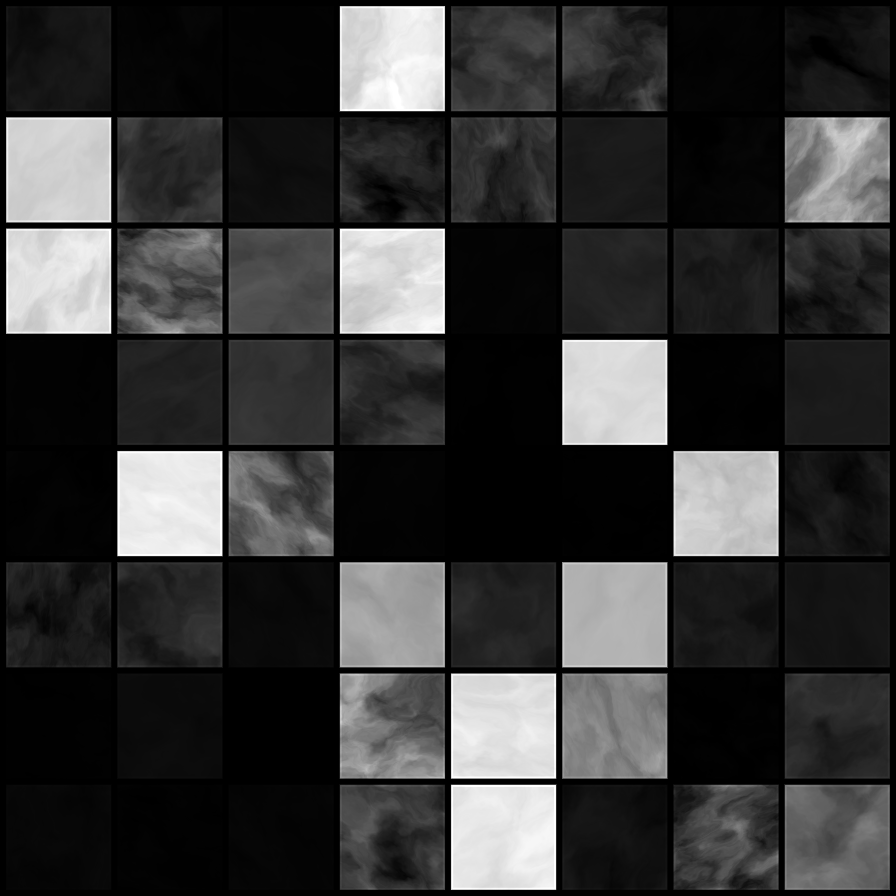
A WebGL 2 fragment shader for this pattern:

```glsl
#version 300 es
precision highp float;
// An 8 by 8 board of square grey tiles on black, split by thin gutters.
// A shuffle of the tile number gives each tile its tone; warped fractal
// noise clouds it by a varying amount, and a thin rim lights its edge.

uniform vec2 u_resolution;
out vec4 fragColor;

const float TILES = 8.0;
const float GUTTER = 0.0069;

float hash(vec2 p) {
    uvec2 q = uvec2(ivec2(p)) * uvec2(1597u, 3571u);
    uint n = (q.x ^ q.y) * 2909u;
    n = (n ^ (n >> 15u)) * 73939u;
    n = (n ^ (n >> 13u)) * 51787u;
    return float((n ^ (n >> 16u)) & 65535u) / 65535.0;
}

float valueNoise(vec2 p) {
    vec2 i = floor(p), f = fract(p);
    f = f * f * (3.0 - 2.0 * f);
    return mix(mix(hash(i), hash(i + vec2(1, 0)), f.x),
               mix(hash(i + vec2(0, 1)), hash(i + vec2(1, 1)), f.x), f.y);
}

float fbm(vec2 p) {
    float sum = 0.0, gain = 0.5;
    for (int i = 0; i < 5; i++) {
        sum += gain * valueNoise(p);
        p = mat2(1.6, 1.2, -1.2, 1.6) * p + 17.3;
        gain *= 0.5;
    }
    return sum / 0.97;
}

// Reversible 6-bit scramble: every tile gets a different rank in 0..1
float tileRank(vec2 cell) {
    uint n = uint(cell.x + TILES * cell.y);
    for (int i = 0; i < 4; i++) {
        n = (n * 37u + 11u) & 63u;
        n ^= n >> 3u;
    }
    return (float(n) + 0.5) / 64.0;
}

// Piecewise ramp: mostly black and charcoal, few mid greys, some near white
float toneCurve(float t) {
    float tone = mix(0.0, 0.015, clamp(t / 0.25, 0.0, 1.0));
    tone = mix(tone, 0.07, clamp((t - 0.25) / 0.12, 0.0, 1.0));
    tone = mix(tone, 0.18, clamp((t - 0.37) / 0.29, 0.0, 1.0));
    tone = mix(tone, 0.36, clamp((t - 0.66) / 0.11, 0.0, 1.0));
    tone = mix(tone, 0.60, clamp((t - 0.77) / 0.06, 0.0, 1.0));
    tone = mix(tone, 0.82, clamp((t - 0.83) / 0.05, 0.0, 1.0));
    return mix(tone, 0.93, clamp((t - 0.88) / 0.12, 0.0, 1.0));
}

void main() {
    vec2 uv = gl_FragCoord.xy / u_resolution;
    float pixel = 1.0 / min(u_resolution.x, u_resolution.y);

    // Tile grid, with a full gutter around the outside
    float pitch = (1.0 - GUTTER) / TILES;
    vec2 grid = (uv - 0.5 * GUTTER) / pitch;
    vec2 cell = clamp(floor(grid), 0.0, TILES - 1.0);
    vec2 local = grid - cell - 0.5;
    float inside = 0.5 * (pitch - GUTTER) - pitch * max(abs(local.x), abs(local.y));

    // Clouds, turned and stretched differently in each tile
    float angle = 6.2832 * hash(cell + 40.0);
    vec2 q = mat2(cos(angle), sin(angle), -sin(angle), cos(angle)) * local;
    q = q * vec2(2.6, mix(2.8, 5.0, hash(cell + 90.0))) + 20.0 * cell + 50.0;
    vec2 warp = vec2(fbm(q + 7.1), fbm(q + 31.7)) - 0.5;
    float cloud = 2.0 * fbm(q + 1.6 * warp) - 1.0;

    // Middle tones cloud the most; some tiles stay nearly flat
    float tone = toneCurve(tileRank(cell));
    float contrast = mix(0.12, 2.3, hash(cell + 150.0));
    float shade = tone + cloud * contrast * tone * (1.0 - tone);

    // Lighter rim just inside the edge
    float rim = 1.0 - smoothstep(0.0015, 0.0015 + max(0.0015, pixel), inside);
    shade += rim * (0.12 * shade + 0.015 * smoothstep(0.02, 0.1, tone));

    float soft = max(0.75 * pixel, 0.0008);
    float tileMask = smoothstep(-soft, soft, inside);
    fragColor = vec4(vec3(clamp(shade, 0.0, 1.0) * tileMask), 1.0);
}
```
